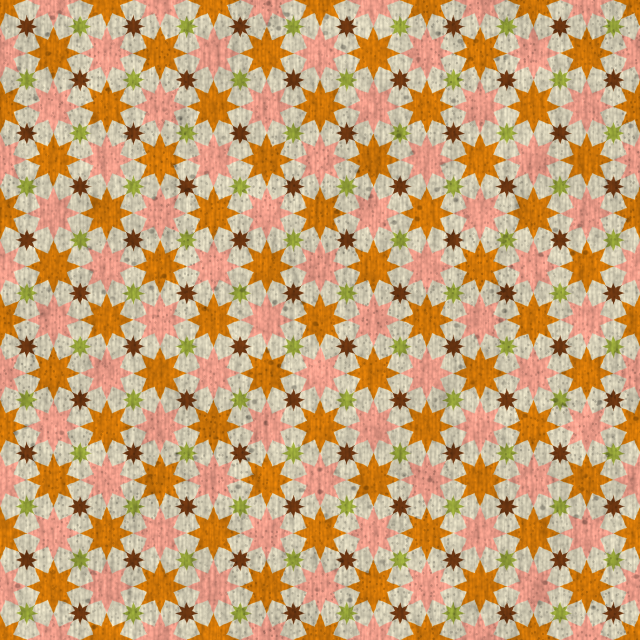
Give the GLSL for this pattern, as a WebGL 2 fragment shader.

```glsl
#version 300 es
precision highp float;
// Worn cloth printed with touching eight-pointed stars and cream petals, 12 by 12 stars.

uniform vec2 u_resolution;
out vec4 fragColor;

const float TAU = 6.2831853;

vec2 hash2(vec2 p) {
  vec3 q = fract(p.xyx * vec3(0.1031, 0.1030, 0.0973));
  q += dot(q, q.yzx + 33.33);
  return fract((q.xx + q.yz) * q.zy);
}

// Distance to the nearest scattered point; wraps over the unit square.
float cellular(vec2 uv, vec2 cells) {
  vec2 p = uv * cells, base = floor(p);
  float nearest = 2.0;
  for (int y = -1; y <= 1; y++) {
    for (int x = -1; x <= 1; x++) {
      vec2 c = base + vec2(x, y);
      nearest = min(nearest, length(c + hash2(mod(c, cells) + cells) - p));
    }
  }
  return nearest;
}

// Signed distance to the edge lines of an eight-pointed star with 45 degree tips.
float star(vec2 p, float radius) {
  float sector = TAU / 8.0;
  float a = abs(mod(atan(p.y, p.x) + 0.5 * sector, sector) - 0.5 * sector);
  vec2 q = length(p) * vec2(cos(a), sin(a));
  return dot(q - vec2(radius, 0.0), vec2(0.38268, 0.92388));
}

float parity(vec2 cell) {
  return mod(cell.x + cell.y, 2.0);
}

// Soft, uneven shading from layered sines with whole frequencies.
float clouds(vec2 uv) {
  vec2 t = uv * TAU;
  float broad = sin(2.0 * t.x + t.y + 1.5 * sin(3.0 * t.y - t.x));
  float mid = sin(5.0 * t.y - 3.0 * t.x + 2.0 * sin(4.0 * t.x + 2.0 * t.y));
  float small = sin(11.0 * t.x + 7.0 * t.y + 2.0 * sin(9.0 * t.y - 6.0 * t.x));
  return 0.45 * broad + 0.3 * mid + 0.25 * small;
}

void main() {
  vec2 uv = gl_FragCoord.xy / u_resolution;
  float soft = 0.75 * 12.0 / min(u_resolution.x, u_resolution.y);

  // Texture layers of the cloth
  float fibre = cellular(uv, vec2(190.0, 16.0)) - 0.5;
  float grain = cellular(uv, vec2(170.0, 130.0)) - 0.5;
  float blotch = cellular(uv, vec2(75.0, 60.0)) - 0.5;

  // Star lattice, with slightly ragged print edges
  vec2 p = uv * 12.0 + 0.018 * vec2(grain, blotch);
  vec2 largeCell = round(p);
  vec2 smallCell = floor(p);
  float large = star(p - largeCell, 0.5);
  float small = star(p - smallCell - 0.5, 0.2);

  vec3 cream = vec3(0.785, 0.76, 0.67);
  vec3 orange = vec3(0.77, 0.44, 0.035);
  vec3 pink = vec3(0.88, 0.58, 0.51);
  vec3 green = vec3(0.55, 0.60, 0.21);
  vec3 brown = vec3(0.40, 0.20, 0.065);

  vec3 color = cream;
  vec3 largeColor = mix(orange, pink, parity(largeCell));
  vec3 smallColor = mix(green, brown, parity(smallCell));
  color = mix(color, largeColor, smoothstep(soft, -soft, large));
  color = mix(color, smallColor, smoothstep(soft, -soft, small));

  // Woven streaks, grain and faded patches
  color *= 1.0 - 0.24 * fibre - 0.17 * grain - 0.12 * blotch + 0.045 * clouds(uv);

  // Sparse dark flecks, denser inside the shaded patches
  float fleck = smoothstep(0.24, 0.08, cellular(uv, vec2(96.0, 84.0)));
  color *= 1.0 - fleck * (0.13 - 0.08 * clouds(uv.yx));
  float stain = smoothstep(0.14, 0.05, cellular(uv, vec2(23.0, 27.0)));
  color *= 1.0 - 0.28 * stain * smoothstep(0.1, 0.5, clouds(uv + 0.37));

  fragColor = vec4(clamp(color, 0.0, 1.0), 1.0);
}
```
